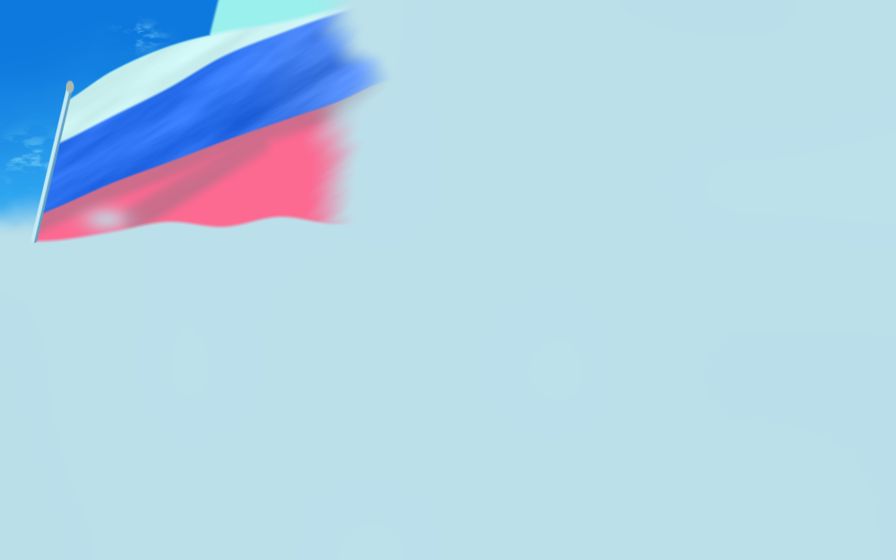
Reproduce this background procedurally as a Shadertoy shader.

```glsl
const vec3 PAPER = vec3(0.735, 0.878, 0.918);
const vec3 SKY_DEEP = vec3(0.05, 0.47, 0.87);
const vec3 SKY_LIGHT = vec3(0.18, 0.65, 0.94);
const vec3 CLOUD = vec3(0.50, 0.84, 0.96);
const vec3 WHITE_CLOTH = vec3(0.80, 0.95, 0.95);
const vec3 FOLD_CYAN = vec3(0.60, 0.94, 0.93);
const vec3 BLUE_CLOTH = vec3(0.16, 0.43, 0.93);
const vec3 BLUE_PALE = vec3(0.38, 0.57, 0.94);
const vec3 RED_CLOTH = vec3(0.99, 0.41, 0.57);
const vec3 RED_SHADE = vec3(0.76, 0.43, 0.54);
const vec3 GREY_TIP = vec3(0.66, 0.69, 0.74);
const vec2 POLE_TOP = vec2(0.125, 0.845);
const vec2 POLE_FOOT = vec2(0.061, 0.572);
const float POLE_RADIUS = 0.0055;
const float KNOT_STEP = 0.1;

// Edge heights at evenly spaced knots, from left to right
const float TOP_EDGE[8] = float[8](0.790, 0.810, 0.873, 0.917, 0.943, 0.960, 0.985, 1.020);
const float BLUE_EDGE[8] = float[8](0.708, 0.742, 0.792, 0.842, 0.900, 0.940, 0.975, 1.000);
const float RED_EDGE[8] = float[8](0.590, 0.629, 0.673, 0.710, 0.748, 0.783, 0.817, 0.858);
const float HEM_EDGE[8] = float[8](0.569, 0.571, 0.586, 0.604, 0.595, 0.613, 0.600, 0.610);

float hash(vec2 p) {
    p = fract(p * vec2(0.1031, 0.1137));
    p += dot(p, p.yx + 33.33);
    return fract((p.x + p.y) * p.x * 7.31);
}

float noise(vec2 p) {
    vec2 i = floor(p), f = fract(p);
    f = f * f * (3.0 - 2.0 * f);
    return mix(mix(hash(i), hash(i + vec2(1, 0)), f.x),
               mix(hash(i + vec2(0, 1)), hash(i + vec2(1, 1)), f.x), f.y);
}

float fbm(vec2 p) {
    float sum = 0.0, gain = 0.5;
    for (int i = 0; i < 4; i++) {
        sum += gain * noise(p);
        p = p * 2.03 + 17.0;
        gain *= 0.5;
    }
    return sum;
}

// Catmull-Rom curve through the knots
float curve(float knots[8], float x) {
    float s = clamp(x / KNOT_STEP, 0.0, 6.999);
    int i = int(s);
    float t = s - float(i);
    float a = knots[max(i - 1, 0)], b = knots[i], c = knots[i + 1], d = knots[min(i + 2, 7)];
    return b + 0.5 * t * (c - a + t * (2.0 * a - 5.0 * b + 4.0 * c - d + t * (3.0 * (b - c) + d - a)));
}

float segment(vec2 p, vec2 a, vec2 b) {
    vec2 d = b - a;
    return length(p - a - d * clamp(dot(p - a, d) / dot(d, d), 0.0, 1.0));
}

float blob(vec2 p, vec2 center, vec2 size) {
    vec2 d = (p - center) / size;
    return exp(-dot(d, d));
}

float above(float edge, float value, float blur) {
    return smoothstep(-blur, blur, value - edge);
}

void mainImage(out vec4 fragColor, in vec2 fragCoord) {
    vec2 p = fragCoord / iResolution.y;
    float aa = max(1.0 / iResolution.y, 0.0015);
    vec3 color = PAPER + 0.006 * (noise(p * 3.0) - 0.5);

    float topY = curve(TOP_EDGE, p.x);
    float blueY = curve(BLUE_EDGE, p.x);
    float redY = curve(RED_EDGE, p.x);
    float hemY = curve(HEM_EDGE, p.x);
    float poleX = mix(POLE_FOOT.x, POLE_TOP.x, (p.y - POLE_FOOT.y) / (POLE_TOP.y - POLE_FOOT.y));

    // Sky with thin clouds, dissolving at the foot
    vec3 sky = mix(SKY_LIGHT, SKY_DEEP, smoothstep(0.62, 0.95, p.y + 0.15 * (fbm(p * 6.0) - 0.5)));
    float wisps = smoothstep(0.45, 0.7, fbm(p * vec2(30.0, 60.0)));
    float cloudArea = blob(p, vec2(0.25, 0.935), vec2(0.035, 0.02)) + 0.7 * blob(p, vec2(0.05, 0.715), vec2(0.06, 0.04));
    sky = mix(sky, CLOUD, wisps * min(cloudArea, 1.0));
    float skyMask = smoothstep(0.565, 0.67, p.y + 0.05 * (fbm(p * 14.0) - 0.5));
    skyMask *= max(1.0 - above(poleX, p.x, aa), above(redY, p.y, aa)) * (1.0 - smoothstep(0.40, 0.48, p.x));
    color = mix(color, sky, skyMask);

    // Cloth stripes with slanted folds
    vec2 along = vec2(p.x * 0.85 + p.y * 0.53, p.y * 0.85 - p.x * 0.53);
    float folds = fbm(along * vec2(5.0, 32.0));
    vec3 white = WHITE_CLOTH + 0.12 * (folds - 0.5);
    white = mix(white, FOLD_CYAN, above(topY, p.y, 0.006));
    vec3 blue = mix(BLUE_CLOTH, BLUE_PALE, smoothstep(0.35, 0.65, p.x) * 0.6) + 0.28 * (folds - 0.48);
    float shade = 1.0 - smoothstep(0.008, 0.035, segment(p, vec2(0.24, 0.61), vec2(0.46, 0.745)));
    shade = max(shade, 1.0 - smoothstep(0.015, 0.045, redY - p.y));
    vec3 red = mix(RED_CLOTH, RED_SHADE, shade * (0.55 + 0.6 * folds));
    red = mix(red, GREY_TIP, smoothstep(0.54, 0.63, p.x) * smoothstep(0.76, 0.81, p.y));
    red = mix(red, PAPER, 0.75 * blob(p, vec2(0.19, 0.608), vec2(0.04, 0.022)));
    vec3 cloth = mix(red, blue, above(redY, p.y, 0.003));
    cloth = mix(cloth, white, above(blueY, p.y, 0.004));

    // Cloth outline: clear left side, soft right side
    float fadeX = 0.60 + 0.065 * blob(p, vec2(p.x, 0.86), vec2(1.0, 0.055)) + 0.05 * (folds - 0.5);
    float clothMask = 1.0 - smoothstep(fadeX - 0.055, fadeX + 0.045, p.x);
    float foldSide = 0.375 + 0.25 * (p.y - 0.94);
    float upper = max(1.0 - above(topY, p.y, 0.003), above(foldSide, p.x, 0.004));
    clothMask *= upper * above(hemY, p.y, 0.005) * above(poleX, p.x, aa);
    color = mix(color, cloth, clothMask);

    // Pole and finial
    float poleDist = segment(p, POLE_FOOT, POLE_TOP);
    vec3 pole = mix(vec3(0.78, 0.92, 0.96), vec3(0.38, 0.63, 0.76), above(poleX + 0.001, p.x, 0.002));
    color = mix(color, pole, 1.0 - above(POLE_RADIUS, poleDist, aa));
    float finial = length((p - POLE_TOP) * vec2(1.0, 0.65));
    color = mix(color, vec3(0.68, 0.73, 0.70), 1.0 - above(0.007, finial, aa));

    fragColor = vec4(clamp(color, 0.0, 1.0), 1.0);
}
```
